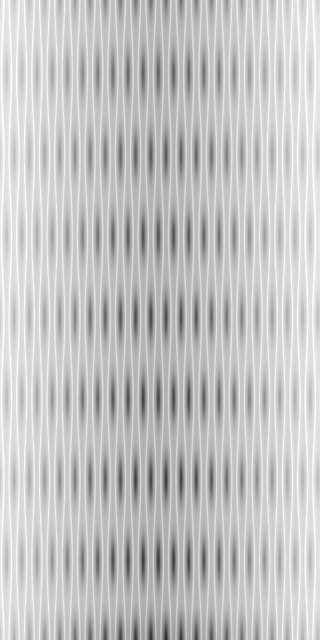
A Shadertoy shader for this pattern:

```glsl
// Grey relief panel of wavy vertical ridges with staggered, shaded lens hollows.

const float PI = 3.14159265;
const float COLUMNS = 21.1;       // hollows across the width
const float ROW_STEP = 0.1268;    // distance between staggered rows
const vec2 ANCHOR = vec2(0.495, 0.885); // centre of one hollow

float hash(vec2 p) {
    return fract(sin(dot(p, vec2(41.3, 289.1))) * 4375.5);
}

// Light falls from both sides, leaving the middle in shade.
float panelLight(vec2 uv, float edge) {
    float light = 0.70 + 0.20 * pow(edge, 1.3);
    light += 0.03 * (uv.y - 0.5);
    return light - 0.07 * (1.0 - smoothstep(0.0, 0.06, uv.y)) * (1.0 - edge);
}

// Soft outer shadow plus a narrow dark core; open is 1 at the widest point.
float hollowShadow(float across, float open) {
    float rise = max(open, 0.0);
    float halo = exp(-2.6 * across * across) * pow(rise, 1.6);
    float core = exp(-9.0 * across * across) * pow(rise, 4.0);
    return 0.5 * halo + 0.5 * core;
}

float ridgeLine(float dist, float pixel) {
    return 1.0 - smoothstep(0.01, 0.02 + max(pixel, 0.06), abs(dist));
}

void mainImage(out vec4 fragColor, in vec2 fragCoord) {
    vec2 uv = fragCoord / iResolution.xy;
    float column = (uv.x - ANCHOR.x) * COLUMNS;
    float row = (ANCHOR.y - uv.y) / ROW_STEP;
    float pixel = COLUMNS / iResolution.x;

    // Neighbouring ridges sway in opposite directions.
    float sway = cos(PI * row);
    float halfWidth = 0.25 + 0.085 * sway;
    float offset = fract(column + 0.5) - 0.5;
    float ridgeDist = abs(offset) - halfWidth;

    // Position inside the current cell, -1 to 1 between its two ridges.
    bool inner = ridgeDist < 0.0;
    float across = inner ? offset / halfWidth
                         : (fract(column) - 0.5) / (0.5 - halfWidth);
    float open = inner ? sway : -sway;
    float cellId = inner ? 2.0 * floor(column + 0.5) : 2.0 * floor(column) + 1.0;

    // Broad lighting and the walls facing it
    float edge = clamp(abs(uv.x - ANCHOR.x) * 2.0, 0.0, 1.0);
    float shade = panelLight(uv, edge);
    shade += 0.06 * across * (ANCHOR.x - uv.x);
    shade += 0.035 * (across * across - 0.3);

    // Hollows deepen toward the middle and the bottom.
    float depth = mix(0.43, 0.14, smoothstep(0.05, 0.95, edge));
    depth *= mix(1.05, 0.78, smoothstep(0.2, 1.0, uv.y));
    depth *= 0.96 + 0.08 * hash(vec2(cellId, floor(row + 0.5)));
    shade -= depth * hollowShadow(across, open);

    // Lit crests
    shade += mix(0.12, 0.08, edge) * ridgeLine(ridgeDist, pixel);

    fragColor = vec4(vec3(clamp(shade, 0.0, 1.0)), 1.0);
}
```
